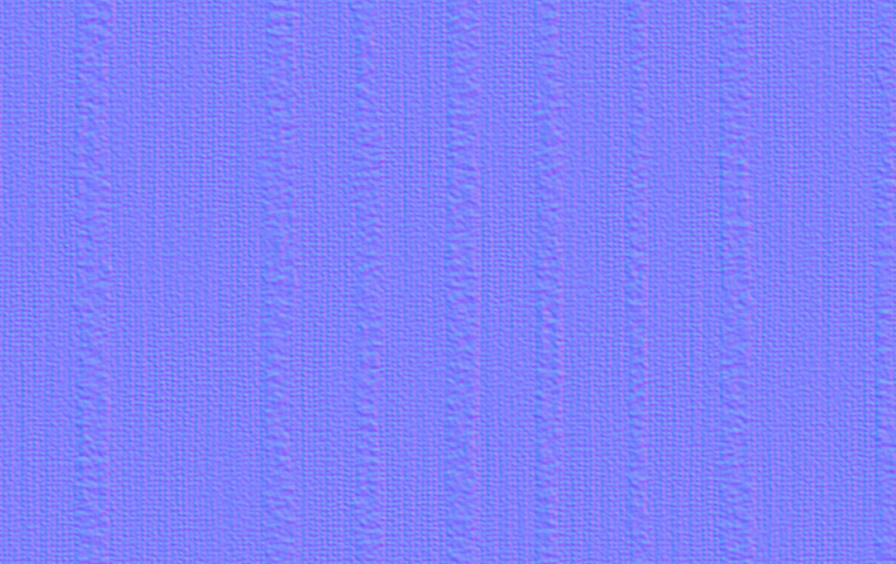
Reproduce this texture map procedurally as a Shadertoy shader.

```glsl
// Tangent-space normal map of ribbed woven cloth with crinkled vertical bands.

const float TAU = 6.2831853;

vec2 gradientAt(vec2 cell) {
    vec3 h = fract(vec3(cell.xyx) * vec3(0.1031, 0.1030, 0.0973));
    h += dot(h, h.yzx + 33.33);
    float angle = TAU * fract((h.x + h.y) * h.z);
    return vec2(cos(angle), sin(angle));
}

float gradientNoise(vec2 p) {
    vec2 i = floor(p), f = p - i;
    vec2 u = f * f * f * (f * (f * 6.0 - 15.0) + 10.0);
    vec2 e = vec2(0.0, 1.0);
    float a = dot(gradientAt(i), f);
    float b = dot(gradientAt(i + e.yx), f - e.yx);
    float c = dot(gradientAt(i + e.xy), f - e.xy);
    float d = dot(gradientAt(i + e.yy), f - e.yy);
    return mix(mix(a, b, u.x), mix(c, d, u.x), u.y);
}

// x: coverage of the flat bands, y: strength of their stitched edges
vec2 bandMask(vec2 q) {
    // centre as a fraction of the width, half width in threads
    vec2 bands[8] = vec2[8](
        vec2(0.103, 2.5), vec2(0.312, 2.2), vec2(0.410, 1.9), vec2(0.515, 2.3),
        vec2(0.612, 1.8), vec2(0.712, 1.2), vec2(0.822, 2.2), vec2(0.988, 1.2));
    vec2 mask = vec2(0.0);
    for (int i = 0; i < 8; i++) {
        float seed = float(i) * 17.3;
        float drift = 1.1 * gradientNoise(vec2(seed, q.y * 0.035));
        float ragged = 0.9 * gradientNoise(vec2(q.x * 0.2 + seed, q.y * 0.45))
                     + 1.1 * gradientNoise(vec2(seed + 5.0, q.y * 0.07));
        float d = abs(q.x - bands[i].x * 150.0 - drift) - bands[i].y - ragged;
        mask.x = max(mask.x, 1.0 - smoothstep(-0.6, 0.7, d));
        mask.y = max(mask.y, exp(-d * d * 1.6));
    }
    return mask;
}

// Relief of the cloth, with one unit equal to the rib spacing
float clothHeight(vec2 q) {
    vec2 band = bandMask(q);

    // Ribs crossed by slightly uneven rows
    float ribPhase = q.x + 0.45 * gradientNoise(q * vec2(0.25, 0.05))
                   + 0.14 * gradientNoise(q * vec2(0.8, 0.7) + 40.0);
    float rowPhase = q.y * 1.2 + 0.5 * gradientNoise(q * vec2(0.45, 0.25) + 9.0);
    float rib = cos(TAU * ribPhase);
    float row = cos(TAU * rowPhase);
    float strength = 1.0 + 0.7 * gradientNoise(q * vec2(0.12, 0.05) + 70.0);
    float weave = strength * (0.022 * rib + 0.015 * row * (1.0 + 0.5 * rib));

    // Creases run mostly across each band
    float crinkle = 0.16 * gradientNoise(q * vec2(0.35, 0.75) + 21.0)
                  + 0.08 * gradientNoise(q * vec2(0.8, 1.3) + 53.0);
    float stitch = 0.02 * cos(TAU * (q.y * 0.6 + gradientNoise(q * 0.3)));

    // Fine fibre grain and long pulled threads
    float grain = 0.075 * gradientNoise(q * 1.25 + 13.0);
    float pulled = 0.09 * gradientNoise(q * vec2(0.7, 0.025) + 31.0);

    return weave * (1.0 - 0.8 * band.x) + crinkle * band.x
         + band.y * stitch + 0.09 * band.x + grain + pulled;
}

void mainImage(out vec4 fragColor, in vec2 fragCoord) {
    vec2 q = fragCoord / iResolution.x * 150.0;

    // Central differences turn the relief into slopes
    vec2 e = vec2(0.14, 0.0);
    vec2 slope = vec2(clothHeight(q + e.xy) - clothHeight(q - e.xy),
                      clothHeight(q + e.yx) - clothHeight(q - e.yx)) / (2.0 * e.x);
    vec3 normal = normalize(vec3(-slope, 1.0));

    vec3 color = 0.5 + 0.5 * normal;
    color.z -= 0.009;
    fragColor = vec4(color + vec3(0.0, 0.005, 0.0), 1.0);
}
```
